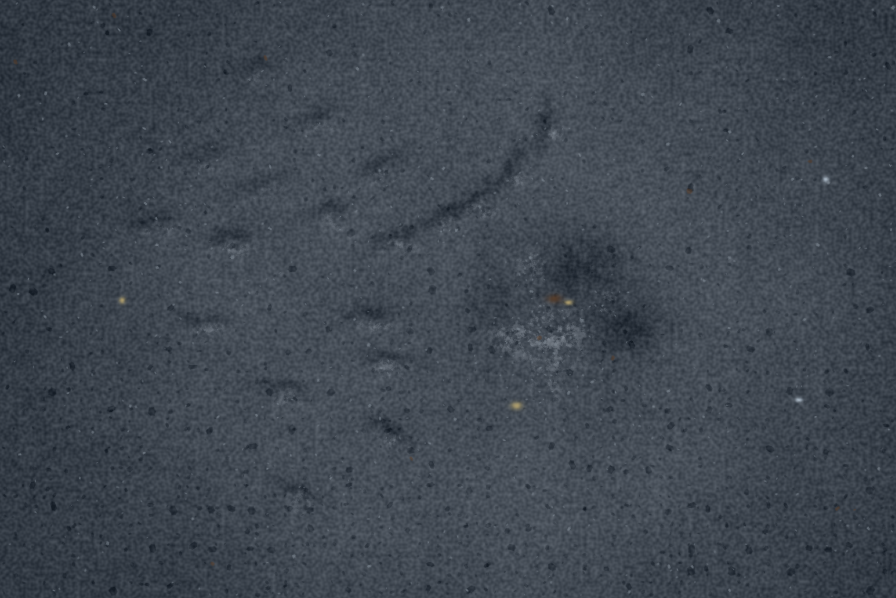
Write a WebGL 1 fragment shader that draws this texture.

```glsl
precision highp float;
// Worn asphalt with a dusty impact pit right of centre and a fan of gouges to its left.
// Layered gradient noise forms the grain, jittered grid cells scatter the stones,
// and rays leaving the pit place the dark gouges with their pale scuffs.

uniform vec2 u_resolution;

const vec3 ASPHALT = vec3(0.268, 0.299, 0.337);
const vec3 PALE_DUST = vec3(0.50, 0.54, 0.58);
const vec3 RUST = vec3(0.36, 0.24, 0.15);
const vec3 STRAW = vec3(0.66, 0.60, 0.42);
const vec2 PIT = vec2(0.9375, 0.488);
const vec2 GOUGE_SIZE = vec2(0.042, 0.013);
const float GOUGE_DEPTH = 0.115;
const float SCUFF_LIGHT = 0.12;
const float GRAIN = 0.085;
const float VIGNETTE = 0.095;

vec2 hash2(vec2 p) {
  vec3 q = fract(vec3(p.xyx) * vec3(0.1031, 0.1030, 0.0973));
  q += dot(q, q.yzx + 33.33);
  return fract((q.xx + q.yz) * q.zy);
}

float corner(vec2 cell, vec2 offset) {
  float a = 6.2832 * hash2(cell).x;
  return dot(vec2(cos(a), sin(a)), offset);
}

// Gradient noise, roughly -0.7 to 0.7
float noise(vec2 p) {
  vec2 i = floor(p), f = fract(p);
  vec2 u = f * f * f * (f * (f * 6.0 - 15.0) + 10.0);
  vec2 e = vec2(1.0, 0.0);
  return mix(mix(corner(i, f), corner(i + e.xy, f - e.xy), u.x),
             mix(corner(i + e.yx, f - e.yx), corner(i + 1.0, f - 1.0), u.x), u.y);
}

float fbm(vec2 p) {
  float sum = 0.0, amp = 1.0;
  for (int i = 0; i < 4; i++) {
    sum += amp * noise(p);
    p = p * 2.07 + 17.3;
    amp *= 0.6;
  }
  return sum;
}

mat2 turn(float a) { return mat2(cos(a), -sin(a), sin(a), cos(a)); }

// Soft elliptical spot
float blob(vec2 p, vec2 centre, vec2 radius) {
  vec2 d = (p - centre) / radius;
  return exp(-dot(d, d));
}

// One angular stone per chosen cell of a jittered grid
float stones(vec2 p, float cells, float radius, float chance, float seed) {
  vec2 id = floor(p * cells);
  vec2 h = hash2(id + seed), k = hash2(id + seed + 71.0);
  vec2 d = fract(p * cells) - 0.5 - (h - 0.5) * 0.4;
  d = turn(6.2832 * k.x) * d / cells;
  d.y *= 1.2 + 0.8 * h.y;
  float size = radius * (0.5 + 0.8 * h.x);
  float shape = max(abs(d.x) + 0.4 * abs(d.y), abs(d.y)) - size;
  float soft = 1.2 / u_resolution.y;
  return (1.0 - smoothstep(-soft, soft, shape)) * step(k.y, chance);
}

// Gouges along one ray from the pit: x = hollow, y = scuff below it
vec2 gougeRay(vec2 p, float angle, float start, float gap, float count) {
  vec2 marks = vec2(0.0);
  vec2 ray = vec2(cos(angle), sin(angle));
  float tilt = atan(-ray.y * 0.6, -ray.x);
  for (int i = 0; i < 4; i++) {
    float n = float(i);
    if (n >= count) break;
    vec2 d = p - PIT - ray * (start + gap * n);
    float fade = 1.0 - 0.13 * n;
    marks.x += fade * blob(turn(-tilt) * d, vec2(0.0), GOUGE_SIZE);
    marks.y += fade * blob(d, vec2(0.008, -0.020), vec2(0.030, 0.012));
  }
  return marks;
}

vec2 gougeFan(vec2 p) {
  return gougeRay(p, 1.66, 0.308, 0.1, 1.0) + gougeRay(p, 1.92, 0.246, 0.1, 1.0)
       + gougeRay(p, 2.23, 0.232, 0.1, 1.0) + gougeRay(p, 2.48, 0.250, 0.135, 4.0)
       + gougeRay(p, 2.74, 0.300, 0.117, 4.0) + gougeRay(p, 2.93, 0.564, 0.137, 2.0)
       + gougeRay(p, 3.18, 0.322, 0.274, 2.0) + gougeRay(p, 3.42, 0.309, 0.175, 2.0)
       + gougeRay(p, 3.75, 0.353, 0.184, 2.0);
}

void main() {
  vec2 p = gl_FragCoord.xy / u_resolution.y;
  vec2 warp = vec2(fbm(p * 32.0), fbm(p * 32.0 + 40.0));
  vec2 w = p + warp * 0.013;
  float patchy = clamp(0.5 + 0.85 * fbm(p * 48.0 + 9.0), 0.0, 1.0);

  // Lighting, broad stains and grain
  float edge = length((p - vec2(0.82, 0.48)) * vec2(0.9, 1.0));
  float tone = 0.012 - VIGNETTE * smoothstep(0.28, 0.88, edge);
  tone += 0.022 * fbm(p * 5.0) + 0.025 * fbm(p * 34.0);
  tone += GRAIN * (noise(p * 95.0) * 0.6 + noise(p * 165.0 + 5.0));

  // Gouges, then the ragged pit
  vec2 gouges = gougeFan(w);
  tone -= GOUGE_DEPTH * min(gouges.x, 1.0) * (0.65 + 0.5 * patchy);
  float hollow = 0.9 * blob(w, vec2(0.975, 0.555), vec2(0.065, 0.050))
               + 0.9 * blob(w, vec2(1.050, 0.455), vec2(0.055, 0.045))
               + 0.5 * blob(w, vec2(0.820, 0.490), vec2(0.045, 0.065))
               + 0.4 * blob(w, vec2(0.945, 0.450), vec2(0.170, 0.130));
  tone -= 0.12 * min(hollow, 1.2) * (0.6 + 0.6 * patchy);
  float dust = blob(w, vec2(0.930, 0.440), vec2(0.060, 0.045))
             + 0.8 * blob(w, vec2(0.890, 0.555), vec2(0.025, 0.028))
             + 0.8 * blob(w, vec2(1.020, 0.495), vec2(0.028, 0.020))
             + 0.6 * blob(w, vec2(0.850, 0.435), vec2(0.040, 0.030))
             + 0.5 * blob(w, vec2(0.920, 0.365), vec2(0.035, 0.040));
  tone += (0.20 * dust + SCUFF_LIGHT * gouges.y) * smoothstep(0.35, 0.9, patchy);

  // Dark stones grow denser toward the bottom
  float low = 1.0 - smoothstep(0.05, 0.75, p.y);
  vec2 s = p + warp * 0.002;
  tone -= 0.085 * stones(s, 30.0, 0.0065, 0.05 + 0.28 * low, 3.0);
  tone -= 0.065 * stones(s, 62.0, 0.0035, 0.12 + 0.22 * low, 19.0);
  vec3 color = ASPHALT + max(tone, -0.19);

  // Pale and rusty specks
  float busy = clamp(dust + 0.5 * gouges.y, 0.0, 1.0);
  color = mix(color, PALE_DUST, 0.6 * stones(s, 48.0, 0.0028, 0.035 + 0.3 * busy, 37.0));
  color = mix(color, PALE_DUST, 0.45 * stones(s, 95.0, 0.0018, 0.03 + 0.35 * busy, 53.0));
  color = mix(color, RUST, 0.5 * stones(s, 24.0, 0.0040, 0.015, 67.0));

  // Loose fragments in and around the pit
  color = mix(color, RUST, 0.8 * blob(s, vec2(0.927, 0.500), vec2(0.012, 0.007)));
  float straw = blob(s, vec2(0.951, 0.495), vec2(0.007, 0.004))
              + blob(s, vec2(0.205, 0.497), vec2(0.005, 0.006))
              + blob(s, vec2(0.864, 0.321), vec2(0.009, 0.006));
  color = mix(color, STRAW, min(straw, 1.0));
  float white = blob(s, vec2(1.381, 0.700), vec2(0.005)) + blob(s, vec2(1.336, 0.331), vec2(0.006, 0.004));
  color = mix(color, PALE_DUST * 1.3, min(white, 1.0));
  gl_FragColor = vec4(clamp(color, 0.0, 1.0), 1.0);
}
```
